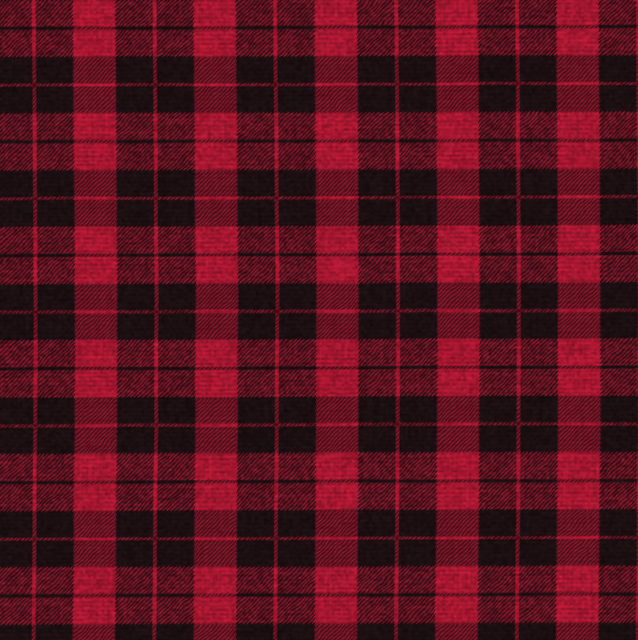
Give the GLSL for this texture, as a Shadertoy shader.

```glsl
// Red and black woven check: warp and weft stripes cross in a diagonal twill.
// Each yarn set gets its own stripe mask; the twill decides which yarn shows.
// Yarn streaks, ribs and grain add the uneven surface of brushed cloth.

const vec2 REPEATS = vec2(5.28, 5.64);          // repeats across and up
const vec2 BAND_CENTRE = vec2(0.778, 0.389);    // centre of first red band, in repeats
const vec2 BAND_HALF = vec2(0.177, 0.250);      // half widths of red bands, in repeats
const vec2 LINE_HALF = vec2(0.016, 0.014);      // half widths of thin lines, in repeats
const vec3 RED_YARN = vec3(0.645, 0.088, 0.185);
const vec3 BLACK_YARN = vec3(0.105, 0.057, 0.067);
const float TWILL_COUNT = 148.0;                // diagonals across the canvas
const float TWILL_DEPTH = 0.23;
const float WEFT_SHARE = 0.45;                  // mean share of weft on the face
const float RIB_DEPTH = 0.05;
const float STREAK_DEPTH = 0.10;
const float GRAIN_DEPTH = 0.26;
const float KNOT_SHADE = 0.55;                  // darkening where thin lines cross
const vec2 SKEW = vec2(0.003, 0.003);           // bow of the warp, tilt of the weft
const float TAU = 6.2831853;

float hash(vec2 p) {
    vec3 q = fract(vec3(p.xyx) * 0.1031);
    q += dot(q, q.yzx + 33.33);
    return fract((q.x + q.y) * q.z);
}

float noise(vec2 p) {
    vec2 cell = floor(p), f = fract(p);
    f = f * f * (3.0 - 2.0 * f);
    return mix(mix(hash(cell), hash(cell + vec2(1, 0)), f.x),
               mix(hash(cell + vec2(0, 1)), hash(cell + vec2(1, 1)), f.x), f.y);
}

// Soft coverage of a stripe around distance zero
float stripe(float dist, float halfWidth, float blur) {
    return smoothstep(-blur, blur, halfWidth - dist);
}

void mainImage(out vec4 fragColor, in vec2 fragCoord) {
    vec2 uv = fragCoord / iResolution.xy;
    vec2 cloth = uv - SKEW * vec2(sin(0.5 * TAU * uv.y), uv.x);
    cloth += 0.0012 * (vec2(noise(uv * 9.0), noise(uv * 9.0 + 40.0)) - 0.5);

    // Twill diagonals, slightly broken by noise
    float twillPhase = TWILL_COUNT * (cloth.x - cloth.y)
                     + 0.7 * noise(cloth * 70.0);
    float pixel = 1.0 / min(iResolution.x, iResolution.y);
    float detail = 1.0 - smoothstep(0.35, 0.6, TWILL_COUNT * pixel);
    float twill = sin(TAU * twillPhase) * detail;

    // Distance from the red band centres; thin lines lie halfway between bands
    vec2 d = abs(fract(cloth * REPEATS - BAND_CENTRE + 0.5) - 0.5);
    vec2 blur = REPEATS * (0.7 / iResolution.xy + 0.0006);
    vec2 bandEdge = BAND_HALF + 0.006 * twill;

    // Amount of red in each yarn set
    float warpLine = stripe(0.5 - d.x, LINE_HALF.x, blur.x);
    float weftLine = stripe(0.5 - d.y, LINE_HALF.y, blur.y);
    float darkLine = stripe(d.y, LINE_HALF.y, blur.y);
    float warpRed = max(stripe(d.x, bandEdge.x, blur.x), warpLine);
    float weftRed = max(stripe(d.y, bandEdge.y, blur.y) * (1.0 - darkLine), weftLine);

    // Show warp or weft according to the twill
    float grain = noise(cloth * vec2(230.0, 260.0)) - 0.5;
    float weftOver = clamp(WEFT_SHARE + TWILL_DEPTH * twill + 0.18 * grain, 0.0, 1.0);
    float red = mix(warpRed, weftRed, weftOver);
    vec3 color = mix(BLACK_YARN, RED_YARN, red);

    // Shaded knots, yarn streaks, weft ribs and fibre grain
    color *= 1.0 - KNOT_SHADE * warpLine * weftLine;
    float streak = noise(cloth * vec2(22.0, 290.0)) + noise(cloth * vec2(290.0, 22.0)) - 1.0;
    float rib = sin(TAU * TWILL_COUNT * cloth.y) * detail;
    color *= 1.0 + STREAK_DEPTH * streak + RIB_DEPTH * rib + GRAIN_DEPTH * grain;
    color += 0.025 * (noise(cloth * 200.0 + 17.0) - 0.5);

    fragColor = vec4(clamp(color, 0.0, 1.0), 1.0);
}
```
